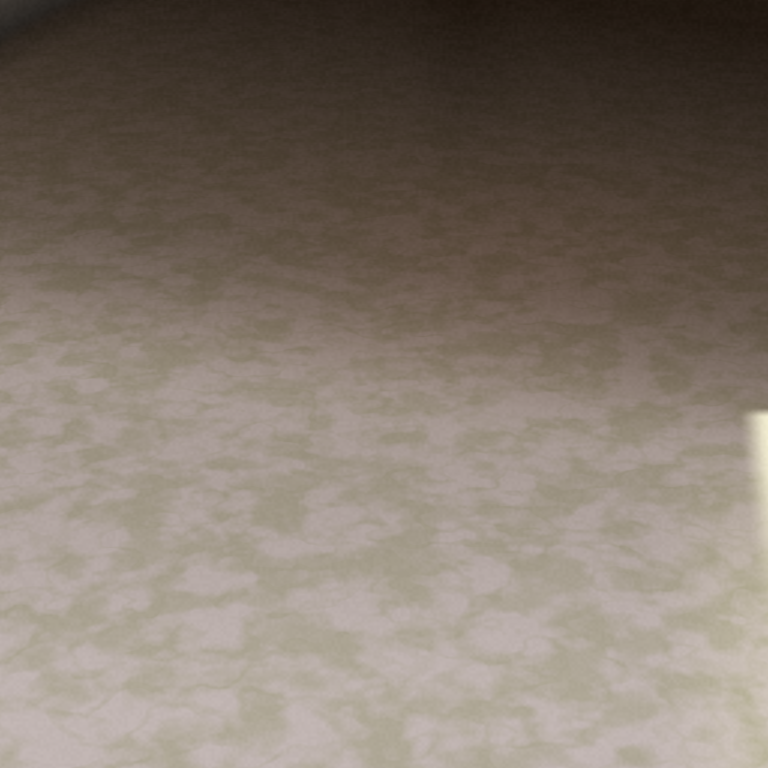
Give the GLSL for this texture, as a Shadertoy shader.

```glsl
// A mottled cream floor receding into shadow, with a strip of daylight at right.
// Perspective noise makes the pale blotches and olive veins; smooth ramps
// light the floor, and soft masks add the daylight and a dim corner object.
#define HORIZON 0.6                 // height of the vanishing line above the top
#define CELLS vec2(29.0, 76.0)      // blotch frequency across and into depth
#define SHADOW_TILT 0.14            // how far the shadow edge drops to the right
#define PALE vec3(1.045, 1.030, 1.060)
#define OLIVE vec3(0.945, 0.950, 0.890)
#define DAYLIGHT vec3(0.95, 0.93, 0.82)
#define GRAIN 0.022

float hash(vec2 p) {
    vec3 q = fract(vec3(p.xyx) * 0.1031);
    q += dot(q, q.yzx + 33.33);
    return fract((q.x + q.y) * q.z);
}

float noise(vec2 p) {
    vec2 i = floor(p), f = fract(p);
    f = f * f * (3.0 - 2.0 * f);
    return mix(mix(hash(i), hash(i + vec2(1, 0)), f.x),
               mix(hash(i + vec2(0, 1)), hash(i + vec2(1, 1)), f.x), f.y);
}

float fbm(vec2 p) {
    float sum = 0.0, amp = 0.55;
    for (int i = 0; i < 3; i++) {
        sum += amp * noise(p);
        p = mat2(1.6, 1.2, -1.2, 1.6) * p + 17.3;
        amp *= 0.5;
    }
    return sum;
}

// 0 in the olive veins and patches, 1 in the pale blotches
float mottle(vec2 p) {
    float blotch = smoothstep(0.24, 0.70, fbm(p));
    float ridge = abs(fbm(p * 0.85 + 70.0) - 0.48);
    float vein = 1.0 - smoothstep(0.0, 0.13, ridge);
    return clamp(blotch - 0.42 * vein + 0.16, 0.0, 1.0);
}

// Floor light by depth: v runs from 0 at the top to 1 at the bottom
vec3 floorLight(float x, float v) {
    float s = v - SHADOW_TILT * (x - 0.5) * (1.0 - smoothstep(0.5, 0.8, v));
    float red = 0.15 + 0.26 * clamp(s / 0.38, -0.08, 1.0)
              + 0.215 * smoothstep(0.34, 0.56, s)
              + 0.10 * smoothstep(0.5, 0.95, s);
    float band = (x - 0.6) / 0.06;
    red -= 0.02 * exp(-band * band) * (1.0 - smoothstep(0.05, 0.3, v));
    float mid = smoothstep(0.15, 0.35, red) * (1.0 - smoothstep(0.5, 0.75, red));
    vec3 light = red - vec3(0.0, 0.034, 0.063) - mid * vec3(0.0, 0.014, 0.030);
    // Warm brown tint near the middle of the shadow
    vec2 d = (vec2(x, v) - vec2(0.64, 0.36)) / vec2(0.3, 0.14);
    return light + vec3(0.010, -0.004, -0.008) * exp(-dot(d, d));
}

void mainImage(out vec4 fragColor, in vec2 fragCoord) {
    vec2 uv = fragCoord / iResolution.xy;
    float x = uv.x, v = 1.0 - uv.y;

    // Project onto the floor
    float depth = 1.0 / (v + HORIZON);
    vec2 ground = vec2((x - 0.5) * depth, depth) * CELLS;

    // Lit floor with mottling that softens into the distance
    vec3 color = floorLight(x, v);
    vec3 tint = mix(OLIVE, PALE, mottle(ground + vec2(30.0, 5.0)));
    color *= mix(vec3(1.0), tint, mix(0.7, 1.0, smoothstep(0.0, 0.4, v)));

    // Daylight strip and the glow below it
    float edge = 0.976 + 0.10 * max(v - 0.536, 0.0);
    float top = smoothstep(0.530, 0.544, v);
    float strip = smoothstep(edge - 0.018, edge + 0.024, x) * top
                * (1.0 - 0.85 * smoothstep(0.58, 0.84, v));
    float glow = smoothstep(0.82, 1.02, x) * smoothstep(0.52, 0.75, v);
    color += glow * vec3(0.05, 0.055, 0.025);
    color = mix(color, DAYLIGHT, strip);

    // Dim rounded object in the upper left corner, over its contact shadow
    float corner = x / 0.115 + v / 0.062 + 22.5 * x * v;
    color *= 1.0 - 0.2 * (1.0 - smoothstep(0.9, 1.9, corner));
    vec3 object = vec3(0.24, 0.22, 0.20) * (1.0 - 0.45 * corner);
    color = mix(color, object, 1.0 - smoothstep(0.65, 1.1, corner));

    // Fine grain
    color += GRAIN * (noise(uv * 256.0) - 0.5);
    fragColor = vec4(clamp(color, 0.0, 1.0), 1.0);
}
```
